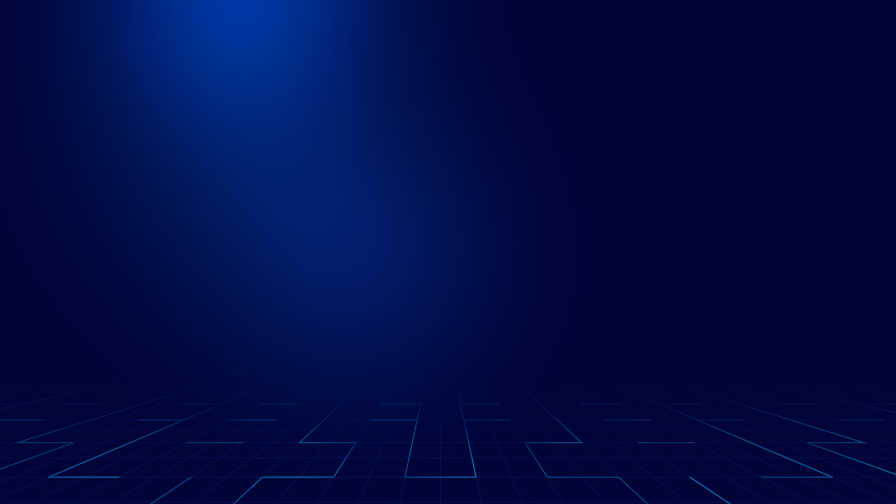
Give the GLSL for this background, as a WebGL 2 fragment shader.

```glsl
#version 300 es
precision highp float;
// Deep blue backdrop with soft glows above a perspective floor of circuit lines.

uniform vec2 u_resolution;
out vec4 outColor;

float glow(vec2 p, vec2 center, float spread) {
  vec2 d = p - center;
  return exp(-dot(d, d) / spread);
}

// Coverage of a thin line, given the distance to its middle.
float line(float dist, float width) {
  float pixel = 1.0 / u_resolution.y;
  return clamp((0.5 * (width + pixel) - dist) / pixel, 0.0, min(1.0, width / pixel));
}

// An edge is lit when its index, repeated every five cells, is one of a pair.
float lit(float index, vec2 pair) {
  float m = mod(index, 5.0);
  return float(abs(m - pair.x) < 0.5 || abs(m - pair.y) < 0.5);
}

vec3 backdrop(vec2 p) {
  vec3 color = vec3(0.0, 0.014, 0.21);
  color += vec3(0.0, 0.17, 0.38) * glow(p, vec2(0.475, 1.04), 0.07);
  color += vec3(0.0, 0.07, 0.12) * glow(p, vec2(0.48, 0.72), 0.1);
  color += vec3(0.008, 0.073, 0.16) * glow(p, vec2(0.71, 0.49), 0.075);
  return color;
}

vec3 floorLines(vec2 p) {
  // Project the screen onto the floor plane, in units of one cell.
  float drop = max(0.382 - p.y, 0.01);
  float slope = (p.x - 0.874) / drop;
  vec2 cell = vec2(slope / 0.43, (1.0 / drop - 3.042) / 0.8);

  // Screen size of a cell, measured across each family of lines.
  vec2 size = vec2(0.43 * drop * inversesqrt(1.0 + slope * slope), 0.8 * drop * drop);

  // Faint grid at half cells.
  vec2 gridDist = abs(fract(cell * 2.0 + 0.5) - 0.5) * 0.5 * size;
  float grid = max(line(gridDist.x, 0.0018), line(gridDist.y, 0.0018));

  // Lit cross edges lie on whole rows.
  float row = round(cell.y);
  vec2 rowPair = row < 0.5 ? vec2(0.0, 2.0) : row < 1.5 ? vec2(2.0, 4.0) : vec2(1.0, 4.0);
  float across = line(abs(cell.y - row) * size.y, 0.0024) * lit(abs(round(cell.x)), rowPair);

  // Lit depth edges lie on the borders between columns.
  float border = floor(cell.x) + 0.5;
  float strip = floor(cell.y);
  vec2 stripPair = strip < -0.5 ? vec2(2.0, 3.0) : strip < 0.5 ? vec2(0.0, 1.0) : vec2(0.0, 2.0);
  float along = line(abs(cell.x - border) * size.x, 0.0024) * lit(abs(border) - 0.5, stripPair);

  // Brightness drifts along the traces and fades toward the horizon.
  float drift = 0.75 + 0.25 * sin(cell.x * 2.3 + cell.y * 1.7);
  float fade = smoothstep(0.25, 0.05, p.y);
  vec3 traces = vec3(0.03, 0.37, 0.4) * max(across, along) * drift;
  return fade * (traces + vec3(0.0, 0.05, 0.09) * grid);
}

void main() {
  vec2 p = gl_FragCoord.xy / u_resolution.y;
  vec3 color = backdrop(p) + floorLines(p);
  outColor = vec4(color, 1.0);
}
```
